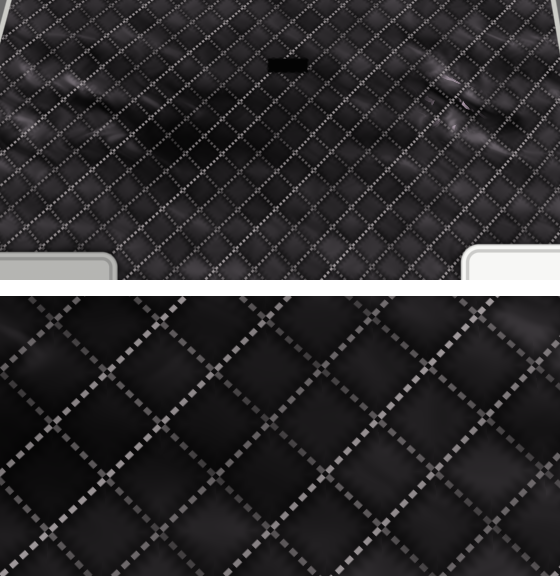
Top: the whole. Bottom: its middle third, enlarged.
This texture is drawn by a Shadertoy shader. Its source:

```glsl
#define COLUMNS 17.0        // diamonds across the far edge
#define ROWS 9.6            // row density at the far edge
#define PERSPECTIVE 0.2     // growth of the diamonds toward the viewer
#define LATTICE_SHIFT vec2(0.381, 0.72)
#define STITCHES 6.0        // stitches along one diamond side
#define THREAD 0.032        // half width of the thread
#define FABRIC vec3(1.0, 0.94, 1.0)
#define THREAD_COLOR vec3(0.74, 0.71, 0.72)
#define PIPING vec3(0.80, 0.80, 0.78)
#define LEFT_PANEL vec3(0.71, 0.71, 0.70)
#define RIGHT_PANEL vec3(0.97, 0.97, 0.96)

float hash(vec2 p) {
    return fract(sin(dot(p, vec2(127.1, 311.7))) * 4375.85);
}

float roundBox(vec2 p, vec2 halfSize, float radius) {
    vec2 q = abs(p) - halfSize + radius;
    return length(max(q, 0.0)) + min(max(q.x, q.y), 0.0) - radius;
}

// Soft elliptical spot
float spot(vec2 p, vec2 center, vec2 size) {
    vec2 q = (p - center) / size;
    return exp(-dot(q, q));
}

// Layered sines bent into long, shallow folds
float folds(vec2 p) {
    float sum = 0.0, weight = 0.5;
    for (int i = 0; i < 4; i++) {
        p += 0.35 * sin(p.yx * vec2(1.7, 1.3) + float(i) * 2.1);
        sum += weight * sin(p.x + 2.0 * p.y);
        p = mat2(1.6, 0.5, -0.5, 1.6) * p;
        weight *= 0.6;
    }
    return sum;
}

// Dashed seam on whole values of "across"
float seam(float across, float along, float blurAcross, float blurAlong) {
    float d = abs(fract(across + 0.5) - 0.5);
    float dash = abs(fract(along * STITCHES) - 0.5);
    float blur = blurAlong * STITCHES;
    float thread = 1.0 - smoothstep(THREAD - 0.5 * blurAcross, THREAD + blurAcross, d);
    return thread * (1.0 - smoothstep(0.30 - 0.5 * blur, 0.30 + 0.5 * blur, dash));
}

vec3 quilt(vec2 p) {
    // Tilted plane, then the two diagonal seam directions
    float t = 1.0 - p.y;
    float depth = 1.0 + PERSPECTIVE * t;
    vec2 plane = vec2((0.5 * p.x - 0.5) * COLUMNS, t * ROWS) / depth - LATTICE_SHIFT;
    plane += 0.035 * sin(plane.yx * vec2(1.1, 0.8));
    vec2 diag = vec2(plane.x + plane.y, plane.x - plane.y);
    vec2 blur = fwidth(diag);
    vec2 cell = floor(diag), local = fract(diag);

    // Padded diamond with puckers beside its seams
    vec2 edge = min(local, 1.0 - local);
    float pucker = 0.025 * sin(6.2832 * STITCHES * (edge.x < edge.y ? diag.y : diag.x));
    float pillow = smoothstep(0.0, 0.28, min(edge.x, edge.y) + pucker);
    float facing = local.y - local.x;
    float shade = mix(0.55, 1.0, pillow) + 0.22 * facing * pillow;
    shade *= 0.82 + 0.36 * hash(cell);

    // Broad sheen, darkest left of the middle
    float sheen = 0.205 - 0.115 * spot(p, vec2(0.82, 0.55), vec2(0.65, 0.34));
    sheen -= 0.06 * spot(p, vec2(0.62, 0.48), vec2(0.24, 0.12));

    // Glossy creases at both sides
    float creased = spot(p, vec2(0.24, 0.62), vec2(0.42, 0.20))
                  + spot(p, vec2(1.70, 0.66), vec2(0.34, 0.22));
    float fold = folds(p * vec2(9.0, 17.0));
    float light = sheen * shade * (1.0 + 0.25 * fold + 0.65 * creased * fold);
    light += 0.17 * creased * smoothstep(0.45, 0.95, fold);
    vec3 color = FABRIC * max(light, 0.025);

    // Seams rising to the right catch more light
    float rising = seam(diag.x, diag.y, blur.x, blur.y);
    float falling = seam(diag.y, diag.x, blur.y, blur.x);
    float wear = 0.8 + 0.2 * sin(2.3 * plane.x + 1.7 * plane.y);
    color = mix(color, THREAD_COLOR, rising * wear * 0.82);
    color = mix(color, THREAD_COLOR, falling * wear * 0.45);

    // Small glints on the right creases
    float glint = smoothstep(0.55, 0.85, folds(p * vec2(24.0, 38.0) + 3.0));
    return color + vec3(0.75, 0.66, 0.74) * glint * spot(p, vec2(1.62, 0.63), vec2(0.07, 0.08));
}

// Pale corner panel with a raised rim
vec3 addPanel(vec3 color, float d, vec3 tint, float px) {
    color *= 1.0 - 0.5 * exp(-max(d, 0.0) * 70.0);
    float rim = 1.0 - smoothstep(0.003, 0.009, abs(d + 0.024));
    vec3 cloth = tint * (1.0 - 0.18 * rim - 0.16 * smoothstep(-0.010, 0.0, d));
    return mix(color, cloth, 1.0 - smoothstep(-px, px, d));
}

void mainImage(out vec4 fragColor, in vec2 fragCoord) {
    vec2 p = fragCoord / iResolution.xy * vec2(2.0, 1.0);
    float px = 1.0 / iResolution.y;
    vec3 color = quilt(p);

    // Black fuzzy patch
    float patchEdge = roundBox(p - vec2(1.028, 0.766), vec2(0.070, 0.024), 0.005);
    patchEdge += 0.002 * sin(p.x * 230.0) * sin(p.y * 310.0);
    color = mix(color, vec3(0.015), 1.0 - smoothstep(-px, 2.0 * px, patchEdge));

    // Piping along the upper side edges
    float t = 1.0 - p.y;
    float side = min(p.x - 0.042 + 0.27 * t, 1.967 + 0.17 * t - p.x);
    color = mix(PIPING, color, smoothstep(-px, px, side));
    color = mix(color, vec3(0.42), 1.0 - smoothstep(-px, px, side + 0.018));

    // Bottom corner panels
    float leftPanel = roundBox(p - vec2(0.10, -0.10), vec2(0.32, 0.20), 0.055);
    float rightPanel = roundBox(p - vec2(1.95, -0.10), vec2(0.304, 0.228), 0.065);
    color = addPanel(color, leftPanel, LEFT_PANEL, px);
    color = addPanel(color, rightPanel, RIGHT_PANEL, px);
    fragColor = vec4(clamp(color, 0.0, 1.0), 1.0);
}
```
